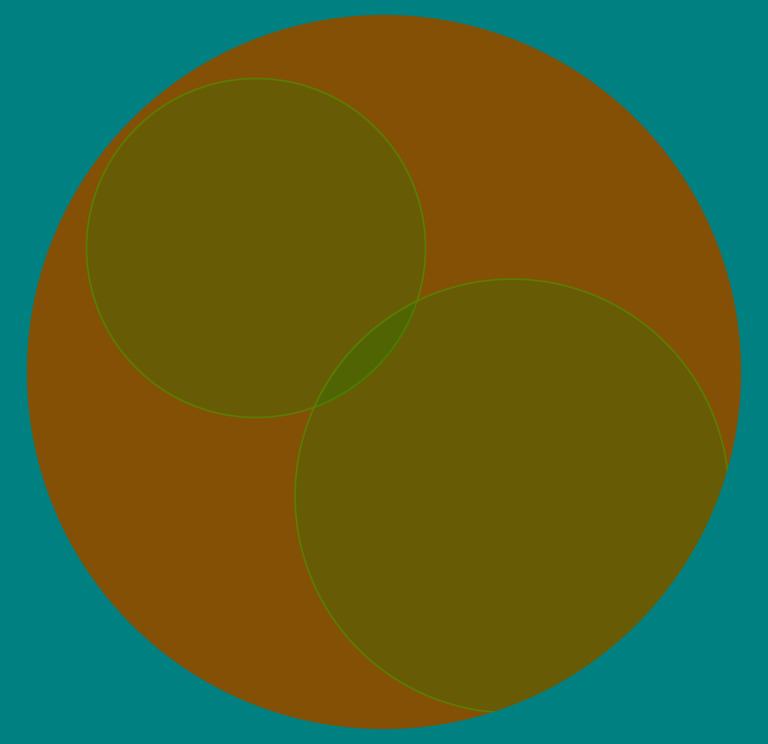
Write a WebGL 2 fragment shader that draws this background.

```glsl
#version 300 es
precision highp float;
// Two translucent, outlined green discs clipped inside a brown disc on teal.

uniform vec2 u_resolution;
out vec4 fragColor;

// Lengths are fractions of the canvas height
const float BASE_RADIUS = 0.48;
const float SMALL_RADIUS = 0.2278;
const float LARGE_RADIUS = 0.2915;
const float LINE_WIDTH = 0.0023;
const float FILL_ALPHA = 0.21;

const vec3 TEAL = vec3(0.0, 0.502, 0.502);
const vec3 BROWN = vec3(0.512, 0.312, 0.024);
const vec3 FILL_GREEN = vec3(0.0, 0.525, 0.0);
const vec3 LINE_GREEN = vec3(0.355, 0.49, 0.0);

float circleDistance(vec2 p, vec2 center, float radius) {
    return length(p - center) - radius;
}

// Antialiased coverage of the region where the distance is negative
float coverage(float d, float pixel) {
    return clamp(0.5 - d / pixel, 0.0, 1.0);
}

// Lays a translucent disc and then its outline over a colour
vec3 layerDisc(vec3 under, float d, float pixel) {
    vec3 filled = mix(under, FILL_GREEN, FILL_ALPHA * coverage(d, pixel));
    return mix(filled, LINE_GREEN, coverage(abs(d) - 0.5 * LINE_WIDTH, pixel));
}

void main() {
    float pixel = 1.0 / u_resolution.y;
    vec2 p = (gl_FragCoord.xy - 0.5 * u_resolution) * pixel;

    // Discs sit at one third and two thirds of the canvas
    vec2 third = vec2(u_resolution.x * pixel, -1.0) / 6.0;

    vec3 inner = BROWN;
    inner = layerDisc(inner, circleDistance(p, -third, SMALL_RADIUS), pixel);
    inner = layerDisc(inner, circleDistance(p, third, LARGE_RADIUS), pixel);

    // Everything is clipped by the base disc
    float base = coverage(circleDistance(p, vec2(0.0), BASE_RADIUS), pixel);
    fragColor = vec4(mix(TEAL, inner, base), 1.0);
}
```
